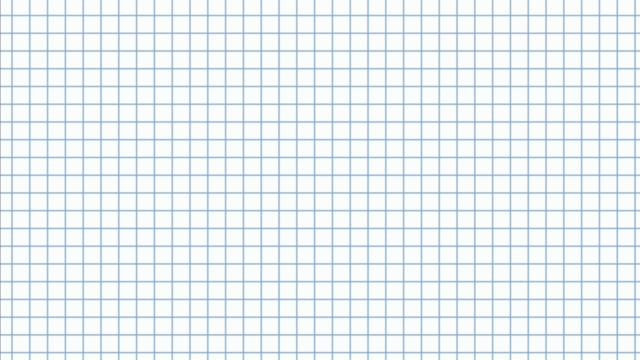
A WebGL 1 fragment shader for this pattern:

```glsl
precision highp float;
// Squared graph paper: thin even blue-grey lines with a faint blue bleed on white.

uniform vec2 u_resolution;

float hash(vec2 p) {
  return fract(sin(dot(p, vec2(127.1, 311.7))) * 43758.5453);
}

// Quadratic spline profile: its total weight does not depend on pixel alignment
float stroke(float d, float width) {
  float t = d / width;
  float tail = max(1.5 - t, 0.0);
  return t < 0.5 ? 0.75 - t * t : 0.5 * tail * tail;
}

// Overlap of the vertical and horizontal lines
float crossing(vec2 s) {
  return s.x + s.y - s.x * s.y;
}

void main() {
  // Coordinates in canvas heights
  vec2 p = gl_FragCoord.xy / u_resolution.y;
  vec2 uv = gl_FragCoord.xy / u_resolution;
  float pixel = 1.0 / u_resolution.y;

  // Distance to the nearest vertical (x) and horizontal (y) line
  vec2 pitch = vec2(0.04945, 0.04929);
  vec2 cell = (p - vec2(0.0333, 0.0204)) / pitch;
  vec2 lineId = floor(cell + 0.5);
  vec2 dist = abs(cell - lineId) * pitch;

  // Narrow dark core, and a wider blue tint that varies from line to line
  float width = max(0.0035, pixel);
  float bleed = 1.5 * width;
  float core = crossing(vec2(stroke(dist.x, width), stroke(dist.y, width)));
  vec2 tintVary = vec2(hash(vec2(lineId.x, 3.0)), hash(vec2(7.0, lineId.y)));
  vec2 tintLines = vec2(stroke(dist.x, bleed), stroke(dist.y, bleed)) / 1.5;
  float tint = crossing(tintLines * (0.8 + 0.4 * tintVary));

  // Slightly bluer toward the bottom
  tint *= 1.06 - 0.12 * uv.y;

  vec3 color = vec3(0.985, 0.992, 0.992);
  color -= 0.345 * core;
  color += vec3(-0.13, 0.005, 0.125) * tint;

  // Faint sliver along the left edge
  float edge = clamp((0.0012 - p.x) / pixel + 0.5, 0.0, 1.0);
  color = mix(color, vec3(0.42, 0.46, 0.50), edge);

  gl_FragColor = vec4(clamp(color, 0.0, 1.0), 1.0);
}
```
